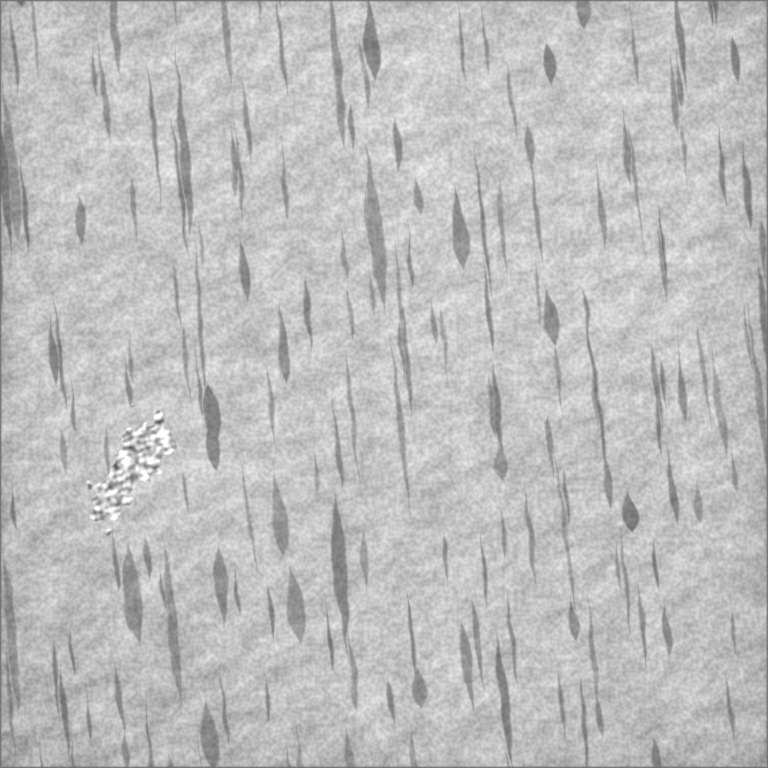
Write a Shadertoy shader that draws this texture.

```glsl
const float LEAN = 0.105;        // sideways drift of a streak per unit of height
const float EDGE_SOFT = 0.0024;

vec2 hash2(vec2 p) {
    vec3 q = fract(p.xyx * vec3(0.1031, 0.1030, 0.0973));
    q += dot(q, q.yzx + 33.33);
    return fract((q.xx + q.yz) * q.zy);
}

vec2 gradientAt(vec2 cell) {
    float angle = 6.2832 * hash2(cell + 71.0).x;
    return vec2(cos(angle), sin(angle));
}

float gradientNoise(vec2 p) {
    vec2 i = floor(p), f = p - i;
    vec2 u = f * f * f * (f * (f * 6.0 - 15.0) + 10.0);
    vec2 e = vec2(0.0, 1.0);
    float low = mix(dot(gradientAt(i), f),
                    dot(gradientAt(i + e.yx), f - e.yx), u.x);
    float high = mix(dot(gradientAt(i + e), f - e),
                     dot(gradientAt(i + e.yy), f - e.yy), u.x);
    return mix(low, high, u.y);
}

vec2 rotate(vec2 p, float angle) {
    float c = cos(angle), s = sin(angle);
    return vec2(c * p.x + s * p.y, c * p.y - s * p.x);
}

// Tapered sliver, fatter towards one end
float streak(vec2 d, float halfLength, float halfWidth, float skew) {
    float t = d.y / halfLength;
    float taper = (1.0 - t * t) * (1.0 + skew * clamp(t, -1.0, 1.0));
    return 1.0 - smoothstep(-EDGE_SOFT, EDGE_SOFT, abs(d.x) - halfWidth * taper);
}

// Jittered grid of streaks; returns the strongest darkening
float streakLayer(vec2 p, vec2 grid, float density, float maxLength,
                  float maxWidth, float seed) {
    vec2 home = floor(p * grid);
    float dark = 0.0;
    for (int j = -2; j <= 2; j++)
    for (int i = -1; i <= 1; i++) {
        vec2 cell = home + vec2(i, j);
        vec2 place = hash2(cell + seed);
        vec2 size = hash2(cell + seed + 17.3);
        vec2 style = hash2(cell + seed + 41.7);
        vec2 pick = hash2(cell + seed + 63.1);
        if (pick.x > density) continue;
        vec2 d = p - (cell + place) / grid;
        d.x += d.y * (style.x - 0.5) * 0.07;
        float halfLength = mix(0.025, maxLength, size.x * size.x);
        float halfWidth = mix(0.0026, maxWidth, pow(size.y, 3.0));
        float shape = streak(d, halfLength, halfWidth, style.y * 1.4 - 0.9);
        dark = max(dark, shape * mix(0.21, 0.35, pick.y));
    }
    return dark;
}

// Slanting wisps and fine grain
float mottle(vec2 uv) {
    vec2 w = rotate(uv, 0.45);
    float wisps = 0.10 * gradientNoise(w * vec2(16.0, 34.0))
                + 0.08 * gradientNoise(w * vec2(38.0, 70.0) + 9.0);
    float grain = 0.08 * gradientNoise(uv * 105.0 + 23.0)
                + 0.10 * gradientNoise(uv * 190.0 + 51.0);
    return wisps + grain;
}

float segmentDistance(vec2 p, vec2 a, vec2 b) {
    vec2 ab = b - a;
    return length(p - a - ab * clamp(dot(p - a, ab) / dot(ab, ab), 0.0, 1.0));
}

// Ragged scuffed spot
float scuffMask(vec2 uv) {
    float d = segmentDistance(uv, vec2(0.142, 0.343), vec2(0.198, 0.432));
    d += 0.035 * gradientNoise(uv * 32.0) + 0.025 * gradientNoise(uv * 75.0 + 5.0);
    return 1.0 - smoothstep(0.022, 0.030, d);
}

float scuffTone(vec2 uv) {
    vec2 w = rotate(uv, 0.4);
    return 0.80 + 0.65 * gradientNoise(w * vec2(70.0, 130.0))
                + 0.35 * gradientNoise(uv * 150.0 + 13.0);
}

void mainImage(out vec4 fragColor, in vec2 fragCoord) {
    vec2 uv = fragCoord / iResolution.xy;

    // Paper with uneven light
    vec2 rim = min(uv, 1.0 - uv);
    float light = 0.765 + 0.04 * uv.y - 0.09 * dot(uv - 0.5, uv - 0.5);
    light -= 0.07 * exp(-rim.x / 0.022) + 0.04 * exp(-rim.y / 0.02);
    float tone = light + 0.03 * gradientNoise(uv * 4.0) + mottle(uv);

    // Scuff lies under the streaks
    tone = mix(tone, scuffTone(uv), scuffMask(uv));

    // Leaning streaks with slightly wavering edges
    vec2 p = vec2(uv.x + LEAN * uv.y, uv.y);
    p.x += 0.004 * gradientNoise(uv * vec2(45.0, 28.0));
    float coarse = streakLayer(p, vec2(13.0, 9.0), 0.85, 0.115, 0.0125, 3.0);
    float fine = streakLayer(p, vec2(15.0, 10.0), 0.50, 0.070, 0.0050, 120.0);
    tone *= 1.0 - max(coarse, fine);

    // Thin dark frame
    float frame = 1.0 - smoothstep(0.0008, 0.0028, min(rim.x, rim.y));
    tone = mix(tone, 0.42, 0.8 * frame);

    fragColor = vec4(vec3(clamp(tone, 0.0, 1.0)), 1.0);
}
```
